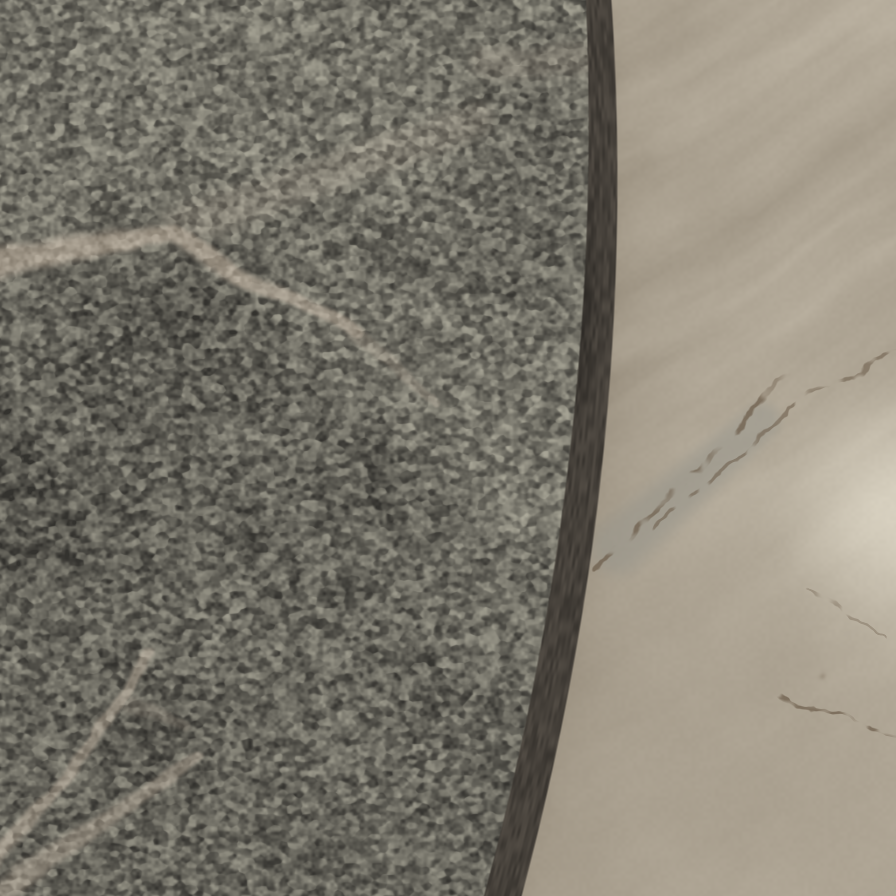
A WebGL 1 fragment shader for this texture:

```glsl
precision highp float;
// Curved slab of speckled grey stone with pale veins, above a streaked beige marble floor.
uniform vec2 u_resolution;

const vec3 STONE_DARK = vec3(0.20, 0.195, 0.18);
const vec3 STONE_LIGHT = vec3(0.67, 0.66, 0.60);
const vec3 VEIN_COLOR = vec3(0.66, 0.62, 0.56);
const vec3 RIM_COLOR = vec3(0.27, 0.25, 0.225);
const vec3 FLOOR_DARK = vec3(0.57, 0.53, 0.465);
const vec3 FLOOR_LIGHT = vec3(0.765, 0.73, 0.665);
const vec3 CRACK_COLOR = vec3(0.43, 0.37, 0.30);
const vec3 GLOW_COLOR = vec3(0.17, 0.18, 0.18);
const vec2 GLOW_CENTER = vec2(1.01, 0.425);
const vec2 STREAK_DIR = vec2(0.84, 0.543);
const float GRAIN_SCALE = 150.0;
const float EDGE = 0.0015;

float hash(vec2 p) {
  vec3 q = fract(vec3(p.xyx) * 0.1031);
  q += dot(q, q.yzx + 33.33);
  return fract((q.x + q.y) * q.z);
}

float noise(vec2 p) {
  vec2 i = floor(p), f = fract(p);
  f = f * f * (3.0 - 2.0 * f);
  return mix(mix(hash(i), hash(i + vec2(1, 0)), f.x),
             mix(hash(i + vec2(0, 1)), hash(i + vec2(1, 1)), f.x), f.y);
}

float fbm(vec2 p) {
  float sum = 0.0, amp = 0.53;
  for (int i = 0; i < 4; i++) {
    sum += amp * noise(p);
    p = mat2(1.6, 1.2, -1.2, 1.6) * p + 7.3;
    amp *= 0.5;
  }
  return sum;
}

// Cellular speckle: each jittered grain blends its own shade with its neighbours.
float grains(vec2 p) {
  vec2 cell = floor(p);
  float shade = 0.0, total = 0.0;
  for (int y = -1; y <= 1; y++) {
    for (int x = -1; x <= 1; x++) {
      vec2 id = cell + vec2(float(x), float(y));
      vec2 d = id + vec2(hash(id), hash(id + 57.0)) - p;
      float w = exp(-5.0 * dot(d, d));
      shade += w * hash(id + 113.0);
      total += w;
    }
  }
  return shade / total;
}

// Soft line whose half width runs from wa to wb.
float stroke(vec2 p, vec2 a, vec2 b, float wa, float wb) {
  vec2 ab = b - a;
  float t = clamp(dot(p - a, ab) / dot(ab, ab), 0.0, 1.0);
  float w = mix(wa, wb, t);
  return 1.0 - smoothstep(w * 0.3, w, length(p - a - ab * t));
}

float blob(vec2 p, vec2 center, vec2 radius) {
  vec2 d = (p - center) / radius;
  return exp(-dot(d, d));
}

vec3 slab(vec2 p) {
  vec2 q = p + 0.014 * (vec2(fbm(p * 22.0), fbm(p * 22.0 + 40.0)) - 0.5);
  float grain = 0.7 * grains(p * vec2(0.85, 1.1) * GRAIN_SCALE) + 0.3 * noise(p * 240.0);

  // Broad tone: paler above the main vein, darker in patches.
  float ridge = 0.74 - 0.9 * max(q.x - 0.18, 0.0) - 0.15 * max(0.18 - q.x, 0.0);
  float tone = 0.40 + 0.11 * smoothstep(-0.03, 0.06, p.y - ridge) + 0.13 * (fbm(p * 7.0) - 0.5);
  tone -= 0.10 * blob(p, vec2(0.60, 0.80), vec2(0.07, 0.14));
  tone -= 0.05 * blob(p, vec2(0.20, 0.66), vec2(0.15, 0.06));
  tone += 0.06 * blob(p, vec2(0.54, 0.42), vec2(0.06, 0.15));
  float wedge = smoothstep(-0.02, 0.02, 0.59 - 1.95 * q.x - q.y) * smoothstep(0.33, 0.39, q.y + 0.1 * q.x);
  tone -= 0.13 * wedge;
  tone -= 0.07 * blob(p, vec2(0.15, 0.19), vec2(0.07, 0.07));
  vec3 color = mix(STONE_DARK, STONE_LIGHT, clamp(tone + 0.95 * (grain - 0.48), 0.0, 1.0));

  // Main vein, its fading tail, and the lower pair.
  float vein = stroke(q, vec2(-0.02, 0.705), vec2(0.09, 0.727), 0.026, 0.021);
  vein = max(vein, stroke(q, vec2(0.09, 0.727), vec2(0.19, 0.738), 0.021, 0.015));
  vein = max(vein, stroke(q, vec2(0.19, 0.738), vec2(0.28, 0.688), 0.015, 0.013));
  vein = max(vein, 0.9 * stroke(q, vec2(0.28, 0.688), vec2(0.40, 0.630), 0.013, 0.011));
  vein = max(vein, 0.45 * stroke(q, vec2(0.39, 0.635), vec2(0.49, 0.553), 0.014, 0.006));
  vein = max(vein, 0.8 * stroke(q, vec2(-0.01, 0.035), vec2(0.095, 0.160), 0.014, 0.010));
  vein = max(vein, 0.8 * stroke(q, vec2(0.095, 0.160), vec2(0.167, 0.272), 0.010, 0.009));
  vein = max(vein, 0.7 * stroke(q, vec2(0.00, 0.005), vec2(0.224, 0.156), 0.021, 0.009));
  vein = max(vein, 0.35 * stroke(q, vec2(0.14, 0.215), vec2(0.21, 0.190), 0.014, 0.008));
  float haze = 0.26 * stroke(q, vec2(0.20, 0.745), vec2(0.53, 0.865), 0.035, 0.030);
  haze = max(haze, 0.25 * stroke(q, vec2(0.54, 0.93), vec2(0.66, 0.935), 0.025, 0.025));
  vein = max(vein * 0.88, haze);
  return mix(color, VEIN_COLOR + 0.22 * (grain - 0.5), vein);
}

vec3 marbleFloor(vec2 p, float rimDistance) {
  vec2 s = vec2(dot(p, STREAK_DIR), dot(p, vec2(-STREAK_DIR.y, STREAK_DIR.x)));
  float bands = fbm(vec2(s.x * 3.0, s.y * 24.0) + 0.8 * fbm(p * 6.0));
  float clouds = fbm(p * 9.0 + 20.0);
  float streaky = smoothstep(0.25, 0.65, p.y);
  float tone = 0.53 + mix(0.12, 0.60, streaky) * (bands - 0.5) + 0.25 * (clouds - 0.5);
  tone += 0.10 * smoothstep(0.75, 1.0, p.y) + 0.06 * (noise(p * 230.0) - 0.5);
  tone -= 0.24 * exp(-rimDistance * 22.0);
  vec3 color = mix(FLOOR_DARK, FLOOR_LIGHT, clamp(tone, 0.0, 1.0));
  color = mix(color, vec3(0.60, 0.59, 0.55), 0.6 * stroke(p, vec2(0.69, 0.39), vec2(0.85, 0.53), 0.045, 0.03));
  color += GLOW_COLOR * blob(p, GLOW_CENTER, vec2(0.13, 0.12));

  // Broken hairline cracks.
  vec2 q = p + 0.022 * (vec2(fbm(p * 30.0), fbm(p * 30.0 + 9.0)) - 0.5);
  float crack = stroke(q, vec2(0.665, 0.368), vec2(0.88, 0.582), 0.004, 0.004);
  crack = max(crack, 0.8 * stroke(q, vec2(0.73, 0.415), vec2(0.88, 0.545), 0.003, 0.003));
  crack = max(crack, 0.8 * stroke(q, vec2(0.88, 0.545), vec2(1.02, 0.615), 0.003, 0.003));
  crack = max(crack, stroke(q, vec2(0.87, 0.223), vec2(1.02, 0.175), 0.003, 0.003));
  crack = max(crack, 0.5 * stroke(q, vec2(0.90, 0.34), vec2(0.99, 0.29), 0.003, 0.002));
  crack = max(crack, 0.6 * blob(p, vec2(0.918, 0.246), vec2(0.004)));
  return mix(color, CRACK_COLOR, 0.75 * crack * smoothstep(0.25, 0.65, noise(p * 75.0)));
}

void main() {
  vec2 p = gl_FragCoord.xy / u_resolution;
  float inner = 0.657 - 0.158 * (0.86 - p.y) * (0.86 - p.y);
  float outer = 0.689 - 0.167 * (0.80 - p.y) * (0.80 - p.y);
  float fibre = noise(vec2((p.x - outer) * 330.0, p.y * 70.0));
  vec3 rim = RIM_COLOR * (0.82 + 0.36 * fibre);
  rim *= 1.0 - 0.25 * blob(p, vec2(inner, 0.64), vec2(0.012, 0.12));
  vec3 color = mix(slab(p), rim, smoothstep(-EDGE, EDGE, p.x - inner));
  color = mix(color, marbleFloor(p, max(p.x - outer, 0.0)), smoothstep(-EDGE, EDGE, p.x - outer));
  gl_FragColor = vec4(color, 1.0);
}
```
